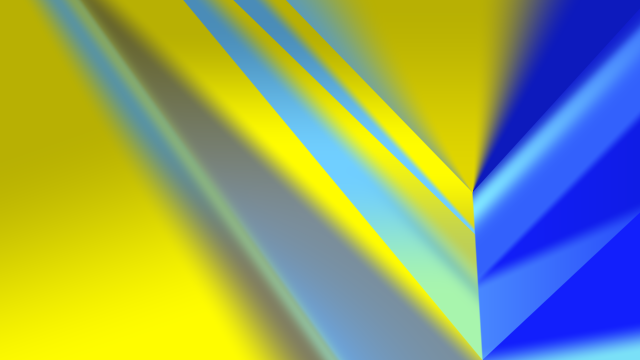
Give the GLSL for this background, as a Shadertoy shader.

```glsl
// Folded sheets of yellow, sky and deep blue light meeting at a crease on the right.
// Each sheet is a stack of slanted lines, crossed by sharp or soft transitions;
// the upper notch is a fan of colours turning around the crease's top point.

#define APEX vec2(1.3125, 0.535)  // top of the crease, y measured downward
#define CREASE_SLOPE 0.06
#define SOFTNESS 1.0              // scales every blurred edge
#define GOLD vec3(0.72, 0.69, 0.01)
#define YELLOW vec3(1.0, 0.99, 0.0)
#define SKY vec3(0.44, 0.81, 1.0)
#define DUSK_SKY vec3(0.29, 0.55, 0.72)
#define MINT vec3(0.66, 0.96, 0.68)
#define DEEP_BLUE vec3(0.07, 0.12, 0.99)
#define MID_BLUE vec3(0.20, 0.38, 0.99)
#define CYAN vec3(0.50, 0.91, 1.0)

float sharp(float d) {
    float px = 1.0 / iResolution.y;
    return smoothstep(-px, px, d);
}

float soft(float d, float width) {
    width *= SOFTNESS;
    return smoothstep(-width, width, d);
}

float glow(float d, float width) {
    d /= width * SOFTNESS;
    return exp(-d * d);
}

// Distance to the right of a line given by its x at the top and bottom.
float rightOf(vec2 p, float top, float bottom) {
    return p.x - mix(top, bottom, p.y);
}

// Distance below a line given by its y at the crease and at the right border.
float below(vec2 p, float atCrease, float atBorder) {
    return p.y - mix(atCrease, atBorder, (p.x - 1.31) / 0.468);
}

// Long diagonal bands, painted from left to right.
vec3 leftSheet(vec2 p) {
    vec3 sky = mix(DUSK_SKY, SKY, smoothstep(0.05, 0.45, p.y));
    vec3 bright = mix(GOLD, YELLOW, smoothstep(0.08, 0.42, p.y));

    // Wide field and the hazy strip at its right
    vec3 col = mix(GOLD, YELLOW, smoothstep(0.42, 1.1, p.y + 0.35 * p.x));
    vec3 haze = mix(vec3(0.33, 0.57, 0.66), vec3(0.50, 0.49, 0.38), smoothstep(0.3, 0.8, p.y));
    col = mix(col, haze, soft(rightOf(p, 0.115, 0.765), 0.055 + 0.06 * p.y));

    // Grey sheet with a pale crest on its left edge
    float d = rightOf(p, 0.220, 0.9375);
    vec3 grey = mix(vec3(0.40, 0.39, 0.16), vec3(0.49, 0.54, 0.56), smoothstep(0.0, 0.65, p.y));
    grey = mix(grey, vec3(0.41, 0.65, 0.90), smoothstep(0.4, 1.0, p.y) * exp(-5.0 * max(d, 0.0)));
    vec3 crest = mix(vec3(0.58, 0.66, 0.25), vec3(0.58, 0.83, 0.72), p.y);
    col = mix(col, grey, soft(d, 0.010));
    col = mix(col, crest, 0.75 * glow(d + 0.014, 0.03));

    // Yellow band, then the wide sky band
    col = mix(col, bright, soft(rightOf(p, 0.289, 1.331), 0.06));
    vec3 wide = mix(sky, MINT, smoothstep(0.48, 0.82, p.y));
    col = mix(col, wide, sharp(rightOf(p, 0.509, 1.340)));

    // Second yellow band, fading to olive near the crease
    vec3 olive = mix(bright, vec3(0.74, 0.81, 0.34), smoothstep(0.36, 0.72, p.y));
    d = rightOf(p, 0.590, 1.545);
    col = mix(col, DUSK_SKY, 0.35 * glow(d + 0.03, 0.035) * smoothstep(0.45, 0.75, p.y));
    col = mix(col, olive, soft(d, 0.055));

    // Thin sky streak and the last yellow band
    col = mix(col, sky, sharp(rightOf(p, 0.648, 1.680)));
    vec3 last = mix(bright, vec3(0.85, 0.84, 0.10), smoothstep(0.47, 0.66, p.y));
    return mix(col, last, soft(rightOf(p, 0.735, 1.650), 0.035 - 0.045 * min(p.y, 0.6)));
}

// Blue rays spreading from the crease to the right border.
vec3 rightSheet(vec2 p) {
    float t = clamp((p.x - 1.31) / 0.468, 0.0, 1.0);
    vec3 col = mix(vec3(0.06, 0.10, 0.80), MID_BLUE, soft(below(p, 0.565, 0.085), 0.025));
    col = mix(col, mix(CYAN, MID_BLUE, 0.75 * t), glow(below(p, 0.590, 0.122), 0.050));

    // Deep wedge, opening to the right
    float wedge = below(p, 0.800, 0.324);
    vec3 deep = mix(DEEP_BLUE, vec3(0.06, 0.11, 0.90), t);
    col = mix(col, deep, soft(wedge, 0.012 + 0.012 * t));
    vec3 ray = mix(vec3(0.29, 0.54, 1.0), vec3(0.16, 0.30, 0.98), t);
    col = mix(col, ray, soft(below(p, 0.790, 0.585), 0.028));

    // Lower triangle and the cyan light at its foot
    col = mix(col, DEEP_BLUE, sharp(below(p, 1.028, 0.590)));
    return mix(col, vec3(0.48, 0.88, 0.97), soft(below(p, 1.012, 0.935), 0.045));
}

// Fan of colours around the apex.
vec3 topNotch(vec2 p) {
    float turn = (p.x - APEX.x) / max(APEX.y - p.y, 0.001);
    vec3 col = mix(GOLD, vec3(0.88, 0.84, 0.0), smoothstep(0.0, 0.5, p.y));
    vec3 pale = mix(vec3(0.36, 0.61, 0.72), vec3(0.60, 0.70, 0.42), smoothstep(0.0, 0.5, p.y));
    col = mix(pale, col, smoothstep(-1.0, -0.50, turn));
    return mix(col, vec3(0.05, 0.10, 0.74), smoothstep(0.02, 0.58, turn));
}

void mainImage(out vec4 fragColor, in vec2 fragCoord) {
    vec2 p = vec2(fragCoord.x, iResolution.y - fragCoord.y) / iResolution.y;
    float crease = p.x - APEX.x - CREASE_SLOPE * (p.y - APEX.y);
    float notch = sharp(rightOf(p, 0.794, 1.764)) * sharp(-below(p, 0.537, 0.023));
    vec3 col = mix(leftSheet(p), rightSheet(p), sharp(crease));
    fragColor = vec4(mix(col, topNotch(p), notch), 1.0);
}
```
